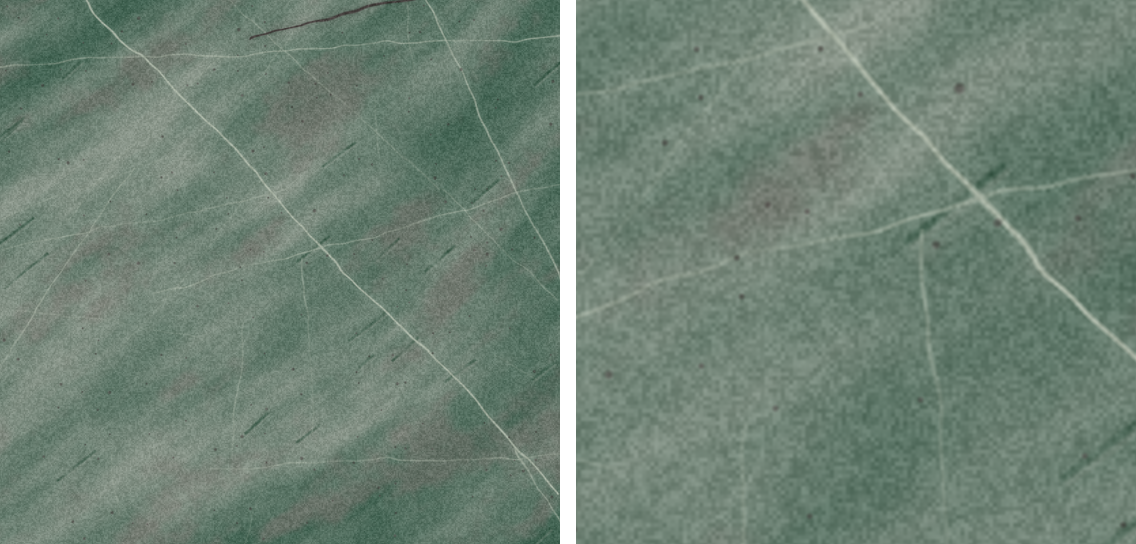
Left: the whole. Right: its middle third, enlarged.
Give the GLSL for this texture, as a Shadertoy shader.

```glsl
// Polished green quartzite slab: diagonal bands, pale veins, dark creases and fine grain.

const vec3 DEEP_GREEN = vec3(0.265, 0.395, 0.330);
const vec3 PALE_GREEN = vec3(0.520, 0.572, 0.525);
const vec3 ROSE_GREY  = vec3(0.455, 0.445, 0.420);
const vec3 VEIN_WHITE = vec3(0.680, 0.720, 0.660);
const vec3 CREASE     = vec3(0.170, 0.300, 0.230);
const vec3 RUST_DARK  = vec3(0.240, 0.200, 0.200);

const float BAND_ANGLE   = 0.68;
const float BAND_DEPTH   = 1.65;
const float GRAIN_SCALE  = 400.0;
const float GRAIN_AMOUNT = 0.155;
const float SPECK_SCALE  = 42.0;
const float SPECK_SHARE  = 0.11;
const float VEIN_WIDTH   = 0.0016;
const int   CREASES      = 20;
const int   HAIRLINES    = 12;

// Vein end points and strengths
const int VEINS = 12;
const vec4 VEIN[VEINS] = vec4[VEINS](
    vec4(0.16, 1.00, 1.03, 0.095), vec4(0.00, 0.88, 1.03, 0.935),
    vec4(0.78, 1.01, 1.03, 0.48),  vec4(0.42, 1.00, 0.81, 0.65),
    vec4(0.81, 0.65, 1.03, 0.45),  vec4(0.00, 0.54, 0.53, 0.65),
    vec4(0.28, 0.46, 1.03, 0.66),  vec4(0.00, 0.33, 0.24, 0.69),
    vec4(0.38, 0.14, 1.03, 0.165), vec4(0.95, 0.17, 1.03, 0.03),
    vec4(0.56, 0.53, 0.575, 0.21), vec4(0.42, 0.18, 0.455, 0.41));
const float STRENGTH[VEINS] = float[VEINS](
    0.80, 0.42, 0.60, 0.28, 0.28, 0.32, 0.34, 0.36, 0.32, 0.50, 0.26, 0.28);

float hash(vec2 p) {
    vec3 q = fract(p.xyx * 0.1031);
    q += dot(q, q.yzx + 33.33);
    return fract((q.x + q.y) * q.z);
}

vec2 hash2(vec2 p) { return vec2(hash(p), hash(p + 71.7)); }

float noise(vec2 p) {
    vec2 i = floor(p), f = fract(p);
    f = f * f * (3.0 - 2.0 * f);
    return mix(mix(hash(i), hash(i + vec2(1, 0)), f.x),
               mix(hash(i + vec2(0, 1)), hash(i + vec2(1, 1)), f.x), f.y);
}

float layered(vec2 p) {
    return 0.55 * noise(p) + 0.28 * noise(p * 2.1 + 7.3) + 0.17 * noise(p * 4.3 + 19.1);
}

float segment(vec2 p, vec2 a, vec2 b) {
    vec2 pa = p - a, ba = b - a;
    return length(pa - ba * clamp(dot(pa, ba) / dot(ba, ba), 0.0, 1.0));
}

float stroke(float d, float width, float px) {
    return 1.0 - smoothstep(max(width - px, 0.0), width + px, d);
}

// Bends straight lines into natural fractures
vec2 wander(vec2 p, float phase) {
    return 0.004 * vec2(sin(p.y * 15.0 + phase) + 0.5 * sin(p.y * 41.0 + phase * 2.0),
                        sin(p.x * 13.0 + phase) + 0.5 * sin(p.x * 37.0 - phase));
}

void mainImage(out vec4 fragColor, in vec2 fragCoord) {
    float px = 1.0 / iResolution.y;
    vec2 p = fragCoord * px + 1e-4;
    vec2 along = vec2(cos(BAND_ANGLE), sin(BAND_ANGLE));
    vec2 across = vec2(-along.y, along.x);
    vec2 c = p - 0.5;
    vec2 q = vec2(dot(c, along), dot(c, across));
    q.y += 0.02 * sin(q.x * 5.0 + 1.0) + 0.03 * (noise(p * 6.0) - 0.5);

    // Diagonal bands, paler through the middle
    float broad = layered(q * vec2(1.9, 8.5) + 30.0);
    float fine = layered(q * vec2(7.0, 30.0) + 60.0);
    float cloud = layered(p * 16.0 + 5.0);
    float tone = 0.60 + BAND_DEPTH * (broad - 0.5) + 0.5 * (fine - 0.5) + 0.3 * (cloud - 0.5);
    tone -= 0.75 * q.y * q.y + 0.22 * dot(c, c);
    vec3 col = mix(DEEP_GREEN, PALE_GREEN, clamp(tone, 0.0, 1.05));

    // Rose-grey staining, broken up into blotches
    float stain = 0.7 * layered(q * vec2(4.0, 13.0) + 90.0) + 0.3 * layered(p * 26.0 + 40.0);
    col = mix(col, ROSE_GREY, 0.55 * smoothstep(0.50, 0.74, stain));

    // Short creases with a lit lower lip
    for (int i = 0; i < CREASES; i++) {
        vec2 seed = vec2(float(i) * 3.7 + 2.0, 11.0);
        vec2 mid = hash2(seed) * vec2(1.03, 1.0);
        vec2 arm = along * mix(0.015, 0.055, hash(seed + 5.0));
        vec2 bent = p + wander(p, float(i)) * 0.9;
        float shade = stroke(segment(bent, mid - arm, mid + arm), 0.0013, 0.0032);
        float lip = stroke(segment(bent + across * 0.005, mid - arm, mid + arm), 0.001, 0.003);
        col = mix(col, PALE_GREEN, 0.35 * lip);
        col = mix(col, CREASE, 0.8 * shade * noise(p * 45.0 + 3.0));
    }

    // Pale veins and faint hairlines
    vec2 jag = 0.005 * (vec2(noise(p * 38.0), noise(p * 38.0 + 50.0)) - 0.5);
    float fade = 0.45 + 0.85 * noise(p * 15.0 + 8.0);
    for (int i = 0; i < VEINS + HAIRLINES; i++) {
        vec2 seed = vec2(float(i) * 5.3, 27.0);
        vec2 start = hash2(seed), end = start + (hash2(seed + 9.0) - 0.5) * 0.7;
        float power = 0.17;
        if (i < VEINS) { start = VEIN[i].xy; end = VEIN[i].zw; power = STRENGTH[i]; }
        float d = segment(p + jag + wander(p, float(i) * 1.9), start, end);
        float line = stroke(d, VEIN_WIDTH * (0.5 + 0.5 * power), max(px, 0.0017));
        float halo = 0.2 * exp(-d * 180.0);
        float solid = mix(fade, 0.95, smoothstep(0.5, 0.8, power));
        col = mix(col, VEIN_WHITE, clamp(power * solid * (line + halo), 0.0, 1.0));
    }

    // Rusty open crack near the top
    float crack = segment(p + 1.5 * jag + wander(p, 2.0), vec2(0.46, 0.935), vec2(0.76, 1.0));
    float gape = 0.0006 + 0.0024 * noise(p * 22.0);
    col = mix(col, RUST_DARK, 0.7 * stroke(crack, gape, 0.002) + 0.16 * exp(-crack * 130.0));

    // Scattered mineral specks
    vec2 cell = floor(p * SPECK_SCALE);
    vec2 offset = fract(p * SPECK_SCALE) - mix(vec2(0.25), vec2(0.75), hash2(cell + 13.0));
    float size = mix(0.04, 0.13, pow(hash(cell + 41.0), 2.0));
    float speck = stroke(length(offset), size, 0.08) * step(hash(cell + 83.0), SPECK_SHARE);
    col = mix(col, RUST_DARK, 0.5 * speck);

    // Crystal grain
    float grain = 0.7 * (noise(p * GRAIN_SCALE) - 0.5) + 0.35 * (noise(p * GRAIN_SCALE * 0.45) - 0.5);
    col += GRAIN_AMOUNT * grain * vec3(1.0, 0.95, 0.98);

    fragColor = vec4(clamp(col, 0.0, 1.0), 1.0);
}
```
